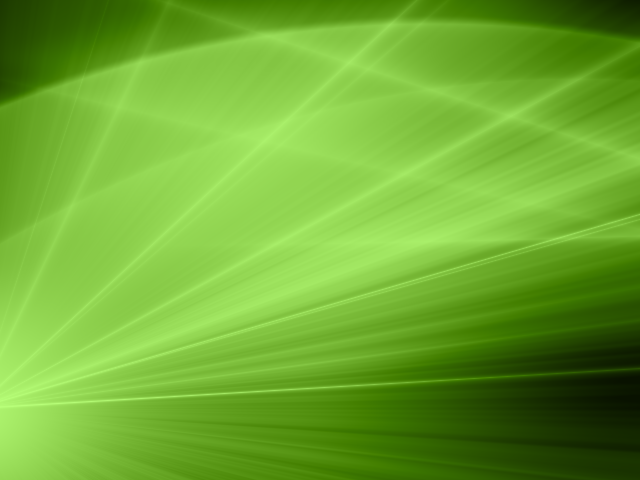
A Shadertoy shader for this background:

```glsl
// Green light rays fanning from the lower left, crossed by soft glowing arcs.

float hash(float n) {
    return fract(sin(n * 127.1) * 43758.55);
}

float noise(float x) {
    float cell = floor(x);
    return mix(hash(cell), hash(cell + 1.0), smoothstep(0.0, 1.0, x - cell));
}

// Beam at a given angle; it never gets thinner than about one pixel.
float beam(float angle, float center, float width, float pixelAngle) {
    return exp(-abs(angle - center) / max(width, pixelAngle));
}

// Ridge with a different falloff above and below its crest.
float ridge(float height, float above, float below) {
    return exp(-max(height, 0.0) / above - max(-height, 0.0) / below);
}

// Fine radial streaks, summed over three scales.
float streaks(float angle) {
    float sum = 0.0, scale = 24.0, weight = 0.5;
    for (int i = 0; i < 3; i++) {
        sum += weight * (noise(angle * scale + 40.0 * float(i) + 90.0) - 0.5);
        scale *= 2.7;
        weight *= 0.75;
    }
    return sum;
}

// Compresses highlights smoothly instead of clipping them.
float shoulder(float light) {
    float excess = max(light - 0.76, 0.0);
    return min(light, 0.76) + 0.26 * (1.0 - exp(-excess / 0.26));
}

vec3 greenRamp(float light) {
    return vec3(0.5 * light + 0.41 * max(light - 0.46, 0.0),
                light,
                0.95 * max(light - 0.5, 0.0));
}

void mainImage(out vec4 fragColor, in vec2 fragCoord) {
    vec2 p = fragCoord / iResolution.y;
    p.x *= 1.33333 * iResolution.y / iResolution.x;

    // Polar coordinates around the source of the rays
    vec2 q = p - vec2(-0.052, 0.149);
    float radius = length(q);
    float angle = atan(q.y, q.x);
    float px = 0.8 / (iResolution.y * radius);

    // Broad central light, source glow and main fan
    vec2 c = (p - vec2(0.58, 0.62)) / vec2(0.57, 0.42);
    float light = 0.42 + 0.37 * exp(-dot(c, c));
    light += 0.75 * exp(-3.6 * radius);
    float fan = (angle - 0.37) / 0.10;
    light += 0.08 * exp(-fan * fan);

    // Shadows at the lower right, left edge, top and upper right corner
    light -= 0.36 * smoothstep(0.27, 0.05, angle) * smoothstep(0.65, 1.4, radius)
           * (1.0 - 0.4 * smoothstep(0.2, 0.0, p.y));
    light -= 0.12 * exp(-7.0 * p.x) * smoothstep(0.25, 0.55, p.y);
    vec2 s = (p - vec2(0.0, 0.83)) / vec2(0.13, 0.04);
    light -= 0.14 * exp(-dot(s, s));
    light -= 0.20 * smoothstep(0.40, 0.0, length(p - vec2(1.36, 1.02)));

    // Large upper arc: dark outside, lit inside
    float arc = p.y - 0.95 + 0.215 * (p.x - 0.903) * (p.x - 0.903);
    float outside = smoothstep(-0.004, 0.02, arc);
    light += mix(0.09 * exp(4.0 * min(arc, 0.0)), -0.05, outside);
    light -= 0.12 * smoothstep(0.0, 0.13, arc);
    light += 0.06 * ridge(arc, 0.010, 0.014);

    // Second arc, two falling bands and the level band
    float lowArc = p.y - 0.835 + 0.24 * (p.x - 1.198) * (p.x - 1.198);
    light += 0.06 * ridge(lowArc, 0.008, 0.05);
    float upperBand = p.y - 1.0 + 0.33 * (p.x - 0.33);
    light += 0.11 * ridge(upperBand, 0.030, 0.018) * smoothstep(0.1, 0.4, p.x);
    float lowerBand = p.y - 0.835 + 0.235 * p.x;
    light += 0.07 * ridge(lowerBand, 0.05, 0.018);
    float levelBand = p.y - 0.487 - 0.012 * p.x * p.x;
    light += 0.16 * ridge(levelBand, 0.025, 0.012) * smoothstep(0.2, 1.2, p.x);

    // Streaks, strongest in the shallow fan
    float streakStrength = mix(0.15, 0.03, smoothstep(0.40, 0.62, angle));
    light += streakStrength * streaks(angle) * smoothstep(0.05, 0.7, radius);

    // Wide beams
    light += 0.15 * beam(angle, 0.352, 0.025, px);
    light += 0.10 * beam(angle, 0.132, 0.010, px);
    light += 0.08 * beam(angle, 0.180, 0.012, px);
    light += 0.09 * beam(angle, 1.126, 0.025, px);
    light += 0.05 * beam(angle, 0.740, 0.025, px);

    // Thin bright beams
    light += 0.14 * beam(angle, 0.499, 0.009, px);
    light += 0.11 * beam(angle, 0.746, 0.006, px);
    light += 0.05 * beam(angle, 0.712, 0.006, px);
    light += 0.21 * beam(angle, 0.284, 0.0015, px);
    light += 0.11 * beam(angle, 0.277, 0.0015, px);
    light += 0.04 * beam(angle, 1.255, 0.002, px);
    light += (0.18 + 0.40 * exp(-2.0 * radius)) * beam(angle, 0.060, 0.003, px);

    fragColor = vec4(greenRamp(clamp(shoulder(light), 0.07, 1.0)), 1.0);
}
```
